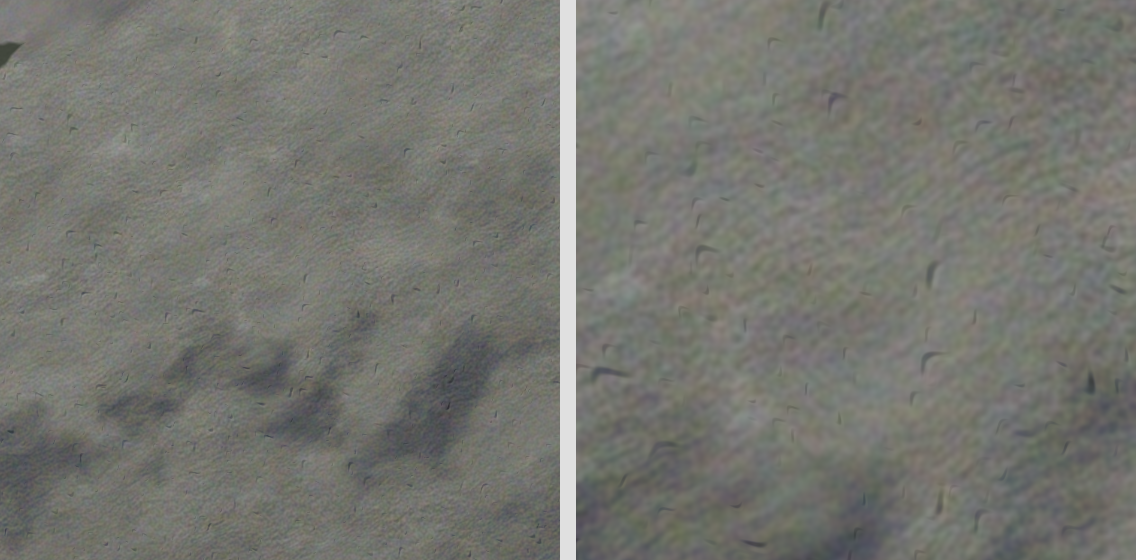
Left, the full canvas; right, a detail of the centre.
Write a WebGL 1 fragment shader that draws this texture.

```glsl
precision highp float;
uniform vec2 u_resolution;

vec2 hash2(vec2 p) {
  vec3 a = fract(p.xyx * vec3(0.1031, 0.1030, 0.0973));
  a += dot(a, a.yzx + 33.33);
  return fract((a.xx + a.yz) * a.zy);
}

float cornerSlope(vec2 cell, vec2 offset) {
  float angle = 6.2832 * hash2(cell).x;
  return dot(vec2(cos(angle), sin(angle)), offset);
}

float gradientNoise(vec2 p) {
  vec2 i = floor(p), f = fract(p);
  vec2 u = f * f * f * (f * (f * 6.0 - 15.0) + 10.0);
  vec2 e = vec2(1.0, 0.0);
  return mix(
    mix(cornerSlope(i, f), cornerSlope(i + e, f - e), u.x),
    mix(cornerSlope(i + e.yx, f - e.yx), cornerSlope(i + 1.0, f - 1.0), u.x), u.y);
}

float fbm(vec2 p) {
  float sum = 0.0, amplitude = 1.0;
  for (int i = 0; i < 4; i++) {
    sum += amplitude * gradientNoise(p);
    p = mat2(1.6, 1.2, -1.2, 1.6) * p + 17.3;
    amplitude *= 0.55;
  }
  return sum;
}

float rockHeight(vec2 p) {
  return gradientNoise(p * vec2(55.0, 100.0)) + 0.6 * gradientNoise(p * vec2(110.0, 170.0) + 31.0);
}

// Scattered elongated marks: x is the dark hollow, y its lit lower lip
vec2 pits(vec2 p, float density, float seed) {
  vec2 g = p * density, marks = vec2(0.0);
  for (int y = -1; y <= 1; y++) {
    for (int x = -1; x <= 1; x++) {
      vec2 cell = floor(g) + vec2(x, y);
      vec2 place = hash2(cell + seed), kind = hash2(cell + seed + 57.0);
      vec2 d = g - cell - place;
      d.y += 0.12 * sin(d.x * 9.0 + kind.y * 6.0);
      vec2 size = vec2(0.13 + 0.16 * kind.y, 0.06 + 0.05 * place.x);
      float strength = smoothstep(0.6, 1.0, kind.x);
      float hollow = 1.0 - smoothstep(0.3, 1.2, length(d / size));
      float lip = 1.0 - smoothstep(0.3, 1.2, length((d + vec2(0.0, 0.12)) / size));
      marks = max(marks, strength * vec2(hollow, lip));
    }
  }
  return marks;
}

void main() {
  vec2 uv = gl_FragCoord.xy / min(u_resolution.x, u_resolution.y);
  // Axes along and across the slanting grain
  vec2 q = vec2(dot(uv, vec2(0.82, 0.57)), dot(uv, vec2(-0.57, 0.82)));
  vec2 warped = q + 0.02 * vec2(gradientNoise(uv * 9.0), gradientNoise(uv * 9.0 + 40.0));

  // Broad light, clouding and dark stains
  float tone = 0.468 + 0.05 * (uv.y - 0.5) - 0.02 * (uv.x - 0.5);
  tone += 0.05 * fbm(warped * vec2(3.5, 7.0) + 5.0);
  tone += 0.03 * fbm(warped * vec2(13.0, 24.0) + 71.0);
  float band = exp(-pow((uv.y - 0.27) / 0.17, 2.0));
  float diagonal = exp(-pow((q.y + 0.02) / 0.13, 2.0));
  float stain = smoothstep(-0.1, 0.55, fbm(warped * vec2(4.0, 6.5) + 23.0));
  tone -= stain * (0.025 + 0.09 * band + 0.045 * diagonal);
  float bleach = smoothstep(0.3, 0.8, fbm(uv * vec2(11.0, 13.0) + 91.0));
  tone += 0.05 * bleach;

  // Smoother, dimmer slope beyond the upper left ridge
  float ridge = uv.y - 0.875 - 0.45 * uv.x + 0.02 * gradientNoise(uv * 14.0);
  float beyond = smoothstep(-0.01, 0.025, ridge) * (1.0 - smoothstep(0.25, 0.4, uv.x));
  tone -= 0.04 * beyond;

  // Relief lit from above, with fine grain
  float relief = rockHeight(warped) - rockHeight(warped + vec2(0.0015, 0.0028));
  float roughness = mix(1.0, 0.5, beyond) * (0.9 + 0.5 * gradientNoise(uv * 7.0 + 12.0));
  tone += roughness * (0.055 * relief + 0.05 * gradientNoise(uv * 185.0));
  vec2 marks = pits(warped, 27.0, 3.0) + 0.6 * pits(warped, 52.0, 19.0);
  tone += (1.0 - beyond) * (0.03 * marks.y - 0.11 * marks.x);

  // Cool shadows, olive middle, pale warm highlights
  vec3 tint = mix(vec3(-0.008, 0.0, 0.012), vec3(0.002, 0.004, -0.022), smoothstep(0.32, 0.43, tone));
  vec3 color = vec3(tone) + tint;

  // Mottled pink-green and amber-blue casts
  float pinkGreen = gradientNoise(uv * 85.0 + 7.0) + 0.6 * gradientNoise(uv * 27.0 + 63.0);
  float amberBlue = gradientNoise(uv * 75.0 + 29.0) + 0.7 * gradientNoise(uv * 21.0 + 47.0);
  color += 0.034 * pinkGreen * vec3(0.8, -0.6, 0.9);
  color += 0.034 * amberBlue * vec3(0.8, 0.1, -1.0);
  color += beyond * vec3(0.006, -0.004, 0.012);

  // Dark notch at the left border
  float notch = max(uv.y - 0.924, 0.878 + 1.02 * uv.x - uv.y);
  notch += 0.006 * gradientNoise(uv * 45.0);
  color = mix(color, vec3(0.25, 0.27, 0.23) + 0.3 * (tone - 0.45), 1.0 - smoothstep(-0.006, 0.004, notch));

  gl_FragColor = vec4(color, 1.0);
}
```
